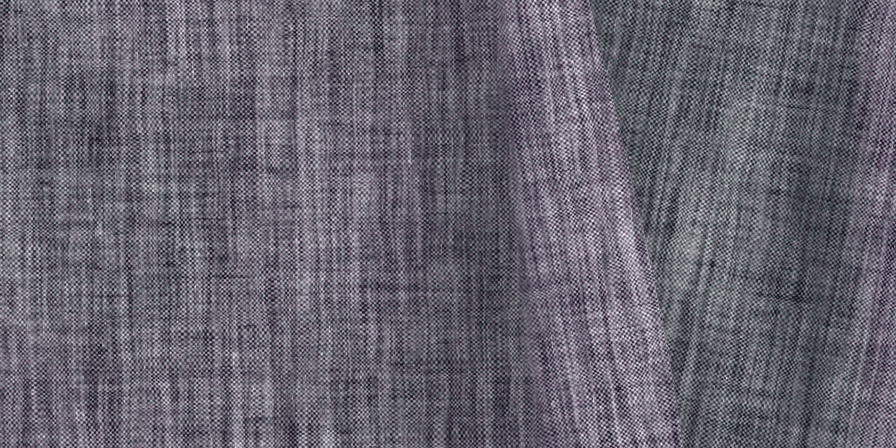
Write a Shadertoy shader that draws this texture.

```glsl
// Draped navy and white plain-weave linen with one raised fold and slubby threads.

const float PI = 3.14159265;
const float THREADS = 188.0;               // threads per canvas height
const vec3 PLUM_TINT = vec3(0.013, -0.010, 0.016);
const vec3 SAGE_TINT = vec3(-0.008, 0.008, 0.0);

// Sine-free hash of a lattice point, 0 to 1
float hash(vec2 p) {
    vec3 h = fract(p.xyx * 0.1031);
    h += dot(h, h.yzx + 33.33);
    return fract((h.x + h.y) * h.z);
}

// Smooth value noise, 0 to 1
float noise(vec2 p) {
    vec2 i = floor(p), f = fract(p);
    f = f * f * (3.0 - 2.0 * f);
    float low = mix(hash(i), hash(i + vec2(1, 0)), f.x);
    float high = mix(hash(i + vec2(0, 1)), hash(i + vec2(1, 1)), f.x);
    return mix(low, high, f.y);
}

// Noise centred on zero
float vary(vec2 p) {
    return noise(p) - 0.5;
}

// Smooth bump of given centre and half width
float bump(float x, float centre, float width) {
    float d = (x - centre) / width;
    return exp(-d * d);
}

// Threads lean sideways by slant per unit of height
vec2 lean(vec2 p, float slant) {
    return vec2(p.x + slant * p.y, p.y - slant * p.x) / sqrt(1.0 + slant * slant);
}

// Brightness factor of the woven threads, near 1
float weave(vec2 q, float seed) {
    vec2 wobble = vec2(vary(q * vec2(30, 12) + seed), vary(q * vec2(12, 30) - seed));
    vec2 t = q * THREADS + 1.6 * wobble + seed;
    float relief = 0.35 + 0.4 * noise(vec2(t.x * 0.5, q.y * 14.0 + 50.0));
    float checker = relief * sin(PI * t.x) * sin(PI * t.y);

    // Fine uneven streaks along warp and weft
    float warp = 0.54 * vary(vec2(t.x, q.y * 9.0))
               + 0.30 * vary(vec2(t.x * 0.35, q.y * 3.0 + 40.0));
    float weft = 0.27 * vary(vec2(q.x * 11.0, t.y))
               + 0.17 * vary(vec2(q.x * 5.0 + 70.0, t.y * 0.25));
    float grain = 0.36 * (hash(floor(t)) - 0.5);

    // Short dark weft slubs and pale warp flecks
    float slub = smoothstep(0.86, 0.97, noise(vec2(q.x * 18.0, t.y * 0.5 + 90.0)));
    float fleck = smoothstep(0.90, 0.98, noise(vec2(t.x * 0.7 + 30.0, q.y * 40.0)));
    return 1.0 + checker + warp + weft + grain - 0.24 * slub + 0.4 * fleck;
}

// Thread brightness under a shade, with cool shadows and a cloth tint
vec3 cloth(vec2 q, float shade, vec3 tint, float seed) {
    float tone = max(shade * weave(q, seed), 0.08);
    vec3 cool = vec3(0.0, -0.009, 0.042 - 0.035 * tone);
    float speck = 0.03 * vary(q * THREADS * 0.8 + 11.0);
    return vec3(tone) + cool + tint + speck * vec3(1.0, -0.8, 0.2);
}

void mainImage(out vec4 fragColor, in vec2 fragCoord) {
    vec2 p = fragCoord / iResolution.y;
    p.x *= 2.0 * iResolution.y / iResolution.x;
    float pixel = 2.0 / iResolution.x;
    float drop = 1.0 - p.y;

    // Left crease and right rim of the raised fold
    float crease = 1.11 + 0.09 * drop + 0.012 * vary(vec2(drop * 7.0, 3.0));
    float rim = 1.315 + 0.24 * drop - 0.03 * drop * drop * drop * drop;
    float across = (p.x - crease) / (rim - crease);

    // Broad shading of the three panels
    float mottle = 0.05 * vary(p * vec2(5.0, 2.0)) + 0.04 * vary(p * vec2(9.0, 8.0) + 20.0);
    float leftShade = 0.405 + mottle + 0.02 * bump(p.x, 0.62, 0.18)
                    - 0.075 * smoothstep(0.75, 1.08, p.x);
    float foldShade = 0.37 + 0.6 * mottle + 0.11 * smoothstep(0.0, 0.5, across)
                    - 0.02 * smoothstep(0.75, 1.0, across);
    float valley = 1.80 + 0.07 * p.y;
    float rightShade = 0.395 + mottle - 0.09 * bump(p.x, valley, 0.07)
                     - 0.06 * bump(p.x, rim, 0.07) + 0.02 * smoothstep(1.9, 2.0, p.x);

    // Tints drift in soft patches
    float patchy = smoothstep(0.3, 0.8, noise(p * vec2(3.5, 1.8) + 8.0));
    vec3 leftTint = PLUM_TINT * (0.7 * patchy);
    vec3 rightTint = mix(SAGE_TINT, PLUM_TINT, smoothstep(1.86, 1.98, p.x));

    // Each panel has its own thread direction
    vec3 leftCloth = cloth(lean(p, 0.015), leftShade, leftTint, 3.0);
    vec3 foldCloth = cloth(lean(p, 0.16), foldShade, PLUM_TINT, 17.0);
    vec3 rightCloth = cloth(lean(p, -0.17), rightShade, rightTint, 41.0);

    vec3 color = mix(leftCloth, foldCloth, smoothstep(-0.03, 0.03, p.x - crease));
    color = mix(color, rightCloth, smoothstep(-pixel, pixel, p.x - rim));
    fragColor = vec4(clamp(color, 0.0, 1.0), 1.0);
}
```
